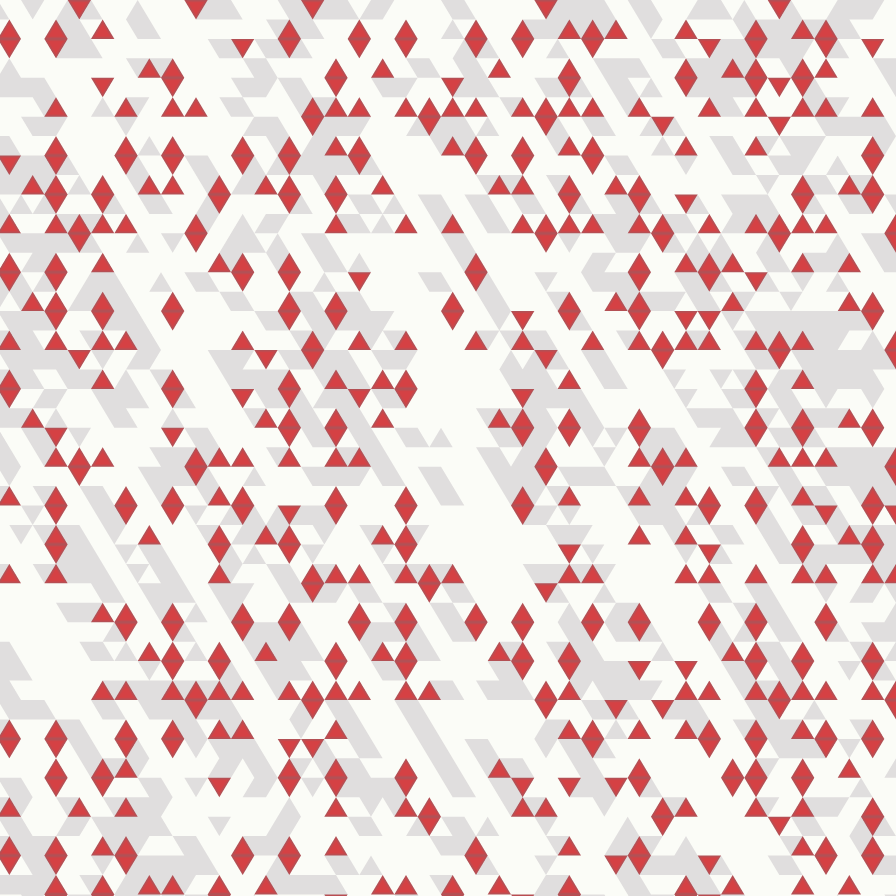
Reproduce this pattern procedurally as a WebGL 1 fragment shader.

```glsl
precision highp float;

uniform vec2 u_resolution;

const vec3 PAPER = vec3(0.985, 0.988, 0.968);
const vec3 GRAY = vec3(0.878, 0.870, 0.870);
const vec3 RED = vec3(0.835, 0.255, 0.265);
const vec3 RED_RIM = vec3(0.69, 0.32, 0.34);

const vec2 GRID = vec2(38.4, 46.08);  // triangles across, rows down
const float GRID_SHIFT = 0.9;         // horizontal offset in triangles
const float BAND_SHARE = 0.2;         // share of clear diagonal bands
const float BAND_LENGTH = 9.0;        // band length in rows
const float BLOCK_SHARE = 0.45;       // share of gray parallelograms
const float BLOCK_NOISE = 0.15;       // chance that one triangle differs
const float DIAMOND_TOP = 0.75;       // upper halves at diamond sites
const vec2 DIAMOND_BOTTOM = vec2(0.08, 0.85);
const float LONE_SHARE = 0.68;        // red triangles at single sites
const float STRAY_SHARE = 0.03;       // red triangles anywhere else
const float RIM_WIDTH = 0.16;         // as a share of triangle height
const int SAMPLES = 4;                // per axis

float hash(vec2 p, float salt) {
  vec3 q = fract(vec3(p.xyx + salt * 7.31) * vec3(0.1031, 0.1030, 0.0973));
  q += dot(q, q.yzx + 33.33);
  return fract((q.x + q.y) * q.z);
}

float same(float a, float b) {
  return 1.0 - step(0.5, abs(a - b));
}

// Sites repeat every five columns and three lines:
// x marks a diamond site, y a single triangle.
vec2 siteKind(float column, float line) {
  float c = mod(column, 5.0);
  float l = mod(line - 1.0, 3.0);
  if (l < 0.5) return vec2(same(c, 0.0) + same(c, 2.0), same(c, 4.0));
  if (l < 1.5) return vec2(same(c, 2.0) + same(c, 4.0), same(c, 1.0));
  return vec2(same(c, 3.0), same(c, 0.0) + same(c, 2.0) + same(c, 4.0));
}

bool isRed(float strip, float row, bool pointsUp) {
  // Up triangles sit above each base line, down triangles below it.
  bool oddRow = mod(row, 2.0) > 0.5;
  if (pointsUp != oddRow) return false;

  float line = floor((row + 1.0) * 0.5);
  float column = strip + line + 1.0;
  vec2 kind = siteKind(column, line);
  float chance = hash(vec2(column, line), 1.0);

  if (kind.x > 0.5) {
    return pointsUp ? chance < DIAMOND_TOP
                    : chance > DIAMOND_BOTTOM.x && chance < DIAMOND_BOTTOM.y;
  }
  if (kind.y > 0.5 && pointsUp) return chance < LONE_SHARE;
  return hash(vec2(column, row), 2.0) < STRAY_SHARE;
}

vec3 triangleColor(vec2 p) {
  // Skewed cells along the falling diagonal, each cut into two triangles.
  float v = (1.0 - p.y) * GRID.y;
  vec2 skewed = vec2(p.x * GRID.x - GRID_SHIFT - v * 0.5, v);
  vec2 cell = floor(skewed);
  vec2 f = skewed - cell;
  bool pointsUp = f.x + f.y > 1.0;

  // Clear bands run down the strips, each with its own starting row.
  float start = hash(vec2(cell.x, 0.0), 3.0) * BAND_LENGTH;
  float segment = floor((cell.y + start) / BAND_LENGTH);
  if (hash(vec2(cell.x, segment), 4.0) < BAND_SHARE) return PAPER;

  if (isRed(cell.x, cell.y, pointsUp)) {
    vec2 side = pointsUp ? 1.0 - f : f;
    float edge = min(min(side.x, side.y), 1.0 - side.x - side.y);
    return mix(RED_RIM, RED, smoothstep(0.0, RIM_WIDTH, edge));
  }

  // Gray parallelograms, broken up by single triangles.
  float block = step(hash(cell, 5.0), BLOCK_SHARE);
  float grayChance = mix(BLOCK_NOISE, 1.0 - BLOCK_NOISE, block);
  return hash(cell, pointsUp ? 6.0 : 7.0) < grayChance ? GRAY : PAPER;
}

void main() {
  // Average a grid of samples for smooth edges.
  vec3 sum = vec3(0.0);
  for (int y = 0; y < SAMPLES; y++) {
    for (int x = 0; x < SAMPLES; x++) {
      vec2 offset = (vec2(float(x), float(y)) + 0.5) / float(SAMPLES) - 0.5;
      sum += triangleColor((gl_FragCoord.xy + offset) / u_resolution);
    }
  }
  gl_FragColor = vec4(sum / float(SAMPLES * SAMPLES), 1.0);
}
```
